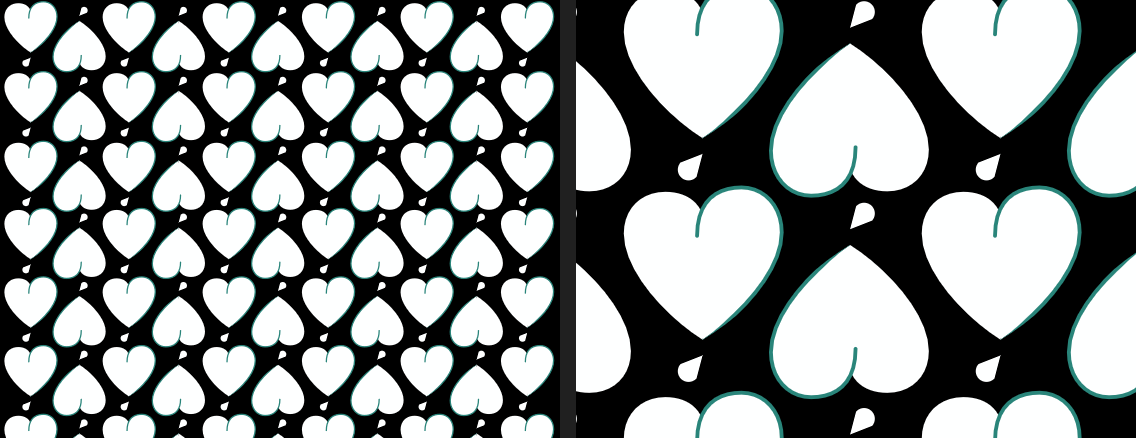
Left, the full canvas; right, a detail of the centre.
Reproduce this pattern procedurally as a WebGL 1 fragment shader.

```glsl
precision highp float;
// Rows of white hearts on black, alternately upright and turned by half a turn,
// each with a small drop at its tip. Hearts are two closed Bezier lobes measured
// as signed distances; the larger lobe carries a tapering teal line and hook.

uniform vec2 u_resolution;

#define SPAN 768.0                    // design units across the canvas
#define PITCH vec2(136.2, 94.25)      // spacing of repeats
#define UPRIGHT_TIP vec2(42.0, 71.8)  // first tips, measured from top left
#define TURNED_TIP vec2(108.9, 28.5)
#define LAST_COLUMN 5.0               // index of the last upright column
#define LINE_WIDTH 1.75
#define DROP_RADIUS 4.9
#define PAPER vec3(0.995, 1.0, 1.0)
#define TEAL vec3(0.16, 0.52, 0.48)

// Adds one polygon edge to squared distance d and inside sign s.
void addEdge(vec2 p, vec2 a, vec2 b, inout float d, inout float s) {
  vec2 e = b - a, w = p - a;
  vec2 r = w - e * clamp(dot(w, e) / dot(e, e), 0.0, 1.0);
  d = min(d, dot(r, r));
  bool above = p.y >= a.y, below = p.y < b.y, left = e.x * w.y > e.y * w.x;
  if ((above && below && left) || (!above && !below && !left)) s = -s;
}

// Adds a cubic Bezier as a chain of short edges.
void addCurve(vec2 p, vec2 a, vec2 b, vec2 c, vec2 e, inout float d, inout float s) {
  vec2 last = a;
  for (int i = 1; i <= 10; i++) {
    float t = float(i) / 10.0, u = 1.0 - t;
    vec2 next = u * u * (u * a + 3.0 * t * b) + t * t * (3.0 * u * c + t * e);
    addEdge(p, last, next, d, s);
    last = next;
  }
}

// Heart with its tip at the origin, y up: x is the fill, y the teal line.
vec2 heart(vec2 p) {
  vec2 tip = vec2(0.0);

  // larger lobe, ending in the hook
  vec2 side = vec2(36.2, 49.0), top = vec2(17.8, 69.6), hook = vec2(-2.5, 47.5);
  float d = 1e6, s = 1.0;
  addCurve(p, tip, vec2(16.0, 10.0), vec2(36.2, 31.0), side, d, s);
  addCurve(p, side, vec2(36.2, 61.0), vec2(28.3, 69.6), top, d, s);
  addCurve(p, top, vec2(7.0, 69.6), vec2(-2.5, 64.0), hook, d, s);
  float line = sqrt(d) - 0.5 * LINE_WIDTH * smoothstep(-2.0, 14.0, p.y);
  addEdge(p, hook, tip, d, s);
  float fill = s * sqrt(d);

  // smaller lobe, tucked under the larger one
  vec2 flank = vec2(-36.0, 48.5), crown = vec2(-17.0, 67.6);
  vec2 cleft = vec2(-1.0, 59.5), tuck = vec2(12.0, 45.0);
  d = 1e6;
  s = 1.0;
  addCurve(p, tip, vec2(-16.0, 10.0), vec2(-36.0, 31.0), flank, d, s);
  addCurve(p, flank, vec2(-36.0, 60.0), vec2(-28.0, 67.6), crown, d, s);
  addCurve(p, crown, vec2(-10.0, 67.6), vec2(-4.0, 65.0), cleft, d, s);
  addEdge(p, cleft, tuck, d, s);
  addEdge(p, tuck, tip, d, s);
  return vec2(min(fill, s * sqrt(d)), line);
}

// Teardrop below the tip, round end to the lower left.
float drop(vec2 p) {
  vec2 base = vec2(-6.4, -14.4), axis = vec2(6.4, 7.2);
  float h = clamp(dot(p - base, axis) / dot(axis, axis), 0.0, 1.0);
  return length(p - base - axis * h) - DROP_RADIUS * (1.0 - h);
}

// Slight unevenness of the spacing.
float rowShift(float row) {
  return 3.2 * exp(-(row - 1.8) * (row - 1.8) / 1.2) + 0.5 * step(3.5, row);
}

float columnShift(float column) {
  return 0.8 * cos(6.2832 * column / 2.5) - 0.8;
}

float coverage(float d, float pixel) {
  return clamp(0.5 - d / pixel, 0.0, 1.0);
}

void paintMotif(vec2 q, float pixel, inout vec3 color) {
  vec2 h = heart(q);
  color = mix(color, PAPER, coverage(min(h.x, drop(q)), pixel));
  color = mix(color, TEAL, coverage(h.y, pixel));
}

void main() {
  float pixel = SPAN / u_resolution.x;
  vec2 p = vec2(gl_FragCoord.x, u_resolution.y - gl_FragCoord.y) * pixel;
  vec3 color = vec3(0.0);

  // upright hearts
  vec2 cell = floor((p - UPRIGHT_TIP + vec2(0.5 * PITCH.x, 71.3)) / PITCH);
  cell = vec2(clamp(cell.x, 0.0, LAST_COLUMN), max(cell.y, 0.0));
  vec2 tip = UPRIGHT_TIP + cell * PITCH + vec2(columnShift(cell.x), rowShift(cell.y));
  paintMotif((p - tip) * vec2(1.0, -1.0), pixel, color);

  // turned hearts, filling the gaps between columns
  cell = floor((p - TURNED_TIP + vec2(0.5 * PITCH.x, 20.5)) / PITCH);
  cell = vec2(clamp(cell.x, 0.0, LAST_COLUMN - 1.0), max(cell.y, 0.0));
  tip = TURNED_TIP + cell * PITCH + vec2(0.0, rowShift(cell.y));
  paintMotif((p - tip) * vec2(-1.0, 1.0), pixel, color);

  gl_FragColor = vec4(color, 1.0);
}
```
